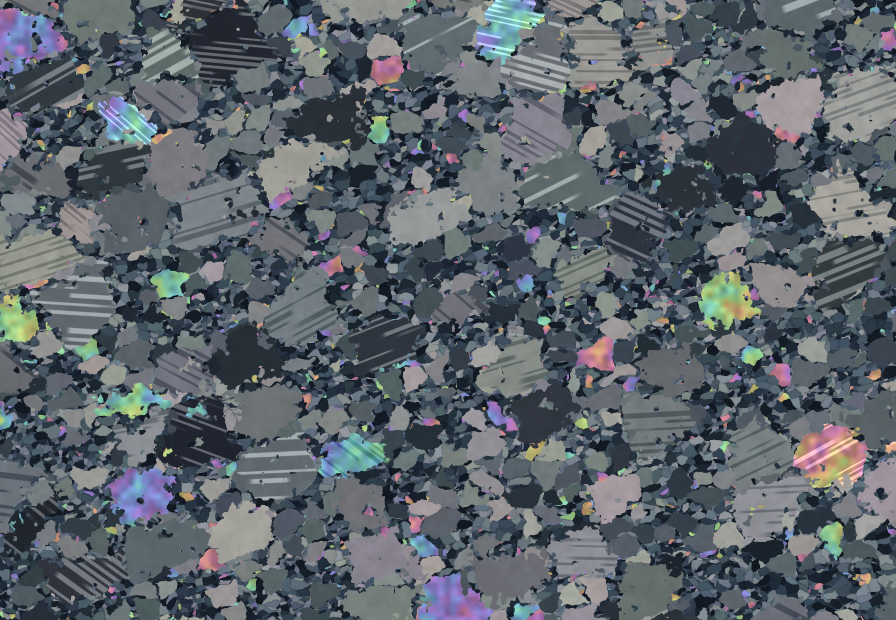
A Shadertoy shader for this texture:

```glsl
vec3 hash3(vec2 p) {
    vec3 q = fract(p.xyx * vec3(.1031, .1030, .0973));
    q += dot(q, q.yxz + 33.33);
    return fract((q.xxy + q.yzz) * q.zyx);
}

float noise(vec2 p) {
    vec2 i = floor(p), f = fract(p);
    f *= f * (3. - 2. * f);
    return mix(mix(hash3(i).x, hash3(i + vec2(1, 0)).x, f.x),
               mix(hash3(i + vec2(0, 1)).x, hash3(i + vec2(1, 1)).x, f.x), f.y);
}

float fbm(vec2 p) {
    return .55 * noise(p) + .3 * noise(p * 2.1 + 7.) + .15 * noise(p * 4.3 + 19.);
}

// Weighted Voronoi: xy = cell id, z = distance gap that vanishes at the border
vec3 grains(vec2 p) {
    vec2 base = floor(p), cell = base;
    float nearest = 9., second = 9.;
    for (int y = -1; y <= 1; y++)
    for (int x = -1; x <= 1; x++) {
        vec2 id = base + vec2(x, y);
        vec3 h = hash3(id + 50.);
        float d = length(id + .1 + .8 * h.xy - p) - .3 * h.z;
        if (d < nearest) { second = nearest; nearest = d; cell = id; }
        else second = min(second, d);
    }
    return vec3(cell, second - nearest);
}

// Grey mineral ramp, with a few grains in pastel interference colours
vec3 mineral(float tone, vec3 h, vec2 p, float rarity, float blueness) {
    vec3 grey = mix(vec3(.07, .09, .13), vec3(.66, .665, .655), tone);
    grey += blueness * vec3(-.04, .005, .04) * 4. * tone * (1. - tone);
    grey *= 1. + .1 * (h.zxy - .5);
    float hue = h.x * 3. + .7 * fbm(p * 28.);
    vec3 pastel = .6 + .17 * cos(6.283 * (hue + vec3(0, .28, .6)));
    pastel *= .82 + .36 * noise(p * 90.);
    return mix(grey, pastel, step(1. - rarity, h.z));
}

// Parallel twin lamellae of uneven width and length
float lamellae(vec2 p, vec3 h) {
    float angle = mix(-.75, .65, h.y);
    vec2 along = vec2(cos(angle), sin(angle));
    float u = dot(p, vec2(-along.y, along.x)) * mix(65., 125., h.x);
    float v = dot(p, along);
    vec3 line = hash3(vec2(floor(u), floor(h.z * 900.)));
    float width = mix(.08, .38, line.x * line.x);
    float stripe = 1. - smoothstep(width, width + .14, abs(fract(u) - .5));
    float broken = smoothstep(.32, .48, noise(vec2(v * 18., floor(u) * 3.7)));
    return stripe * broken * step(.25, line.y);
}

vec3 rock(vec2 p) {
    // Tilted fabric with ragged grain borders
    vec2 q = mat2(.97, -.24, .24, .97) * p * vec2(.88, 1.1);
    vec2 ragged = vec2(fbm(p * 45.), fbm(p * 45. + 61.)) - .5;
    vec2 w = q + .018 * ragged;
    float fray = fbm(p * 75. + 33.) - .5;

    // Crushed matrix of two fine sizes
    vec3 g = grains(w * 72.);
    vec3 h = hash3(g.xy);
    if (h.y < .45) {
        g = grains(w * 135. + 400.);
        h = hash3(g.xy);
    }
    float band = fbm(q * vec2(5., 11.) + 4.);
    float tone = pow(h.x, 1.3) * mix(.72, 1.12, band);
    vec3 color = mineral(tone, h.yzx, p, .05, 1.1);
    color *= .8 + .2 * smoothstep(0., .2, g.z);

    // Medium grains, sparser in the dark bands
    g = grains(w * 27. + 90.);
    h = hash3(g.xy + 11.);
    float region = fbm(g.xy / 27. * vec2(4., 8.));
    float cover = smoothstep(-.02, .04, g.z - .1 - .55 * fray);
    cover *= step(h.x, .2 + .75 * region);
    tone = .05 + .95 * pow(h.y, .72);
    vec3 grain = mineral(tone, h.zxy, p, .07, .5);
    grain *= .96 + .08 * noise(p * 120.);
    color = mix(color, grain, cover);

    // Large crystals, some of them twinned
    g = grains(w * 10.5 + 31.);
    h = hash3(g.xy + 77.);
    vec3 k = hash3(g.xy + 203.);
    region = fbm(g.xy / 10.5 * vec2(2.5, 4.) + 9.);
    cover = smoothstep(-.01, .02, g.z - .1 - .55 * fray);
    cover *= step(h.x, .18 + .75 * region);
    tone = h.y < .27 ? .08 + .6 * h.y : .5 + .5 * k.x;
    grain = mineral(tone, k.yzx, p, .1, .1);
    grain *= .93 + .14 * fbm(p * 60.);
    float twin = lamellae(p, k) * step(h.z, .48);
    grain += twin * (tone < .6 ? vec3(.27, .27, .26) : vec3(-.15, -.14, -.13));

    // Small inclusions and dark pits eat into the crystals
    float pit = smoothstep(.7, .75, fbm(p * 52. + 140.));
    grain = mix(grain, color, pit);
    return mix(color, grain, cover);
}

void mainImage(out vec4 fragColor, in vec2 fragCoord) {
    // Four samples per pixel smooth the grain borders
    vec3 sum = vec3(0);
    for (int i = 0; i < 4; i++) {
        vec2 offset = vec2(i % 2, i / 2) * .5 - .25;
        sum += rock((fragCoord + offset) / iResolution.y);
    }
    fragColor = vec4(sum / 4., 1);
}
```
